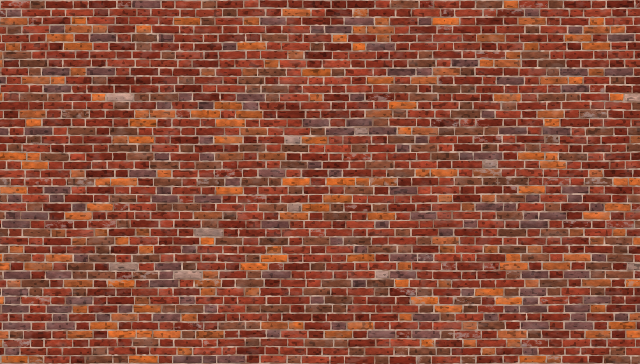
Reproduce this texture procedurally as a WebGL 1 fragment shader.

```glsl
precision highp float;
// Weathered red brick wall in Flemish bond: each course alternates long
// stretchers and short headers, shifted by half a pair on every other course.
// Hashes vary size and fired colour per brick; noise adds grain, bloom and wear.
uniform vec2 u_resolution;

const float COURSES = 43.0;      // courses over the canvas height
const float PAIR = 5.1;          // stretcher + header, in course heights
const float PAIR_PERIOD = 12.0;  // pairs before the colours repeat
const float STRETCHER = 0.655;   // stretcher share of a pair
const float JOINT = 0.085;       // half width of the mortar joint

const vec3 MORTAR = vec3(0.74, 0.62, 0.55);
const vec3 DEEP_RED = vec3(0.43, 0.15, 0.10);
const vec3 RED = vec3(0.59, 0.245, 0.165);
const vec3 BROWN = vec3(0.45, 0.28, 0.20);
const vec3 PLUM = vec3(0.43, 0.28, 0.27);
const vec3 ORANGE = vec3(0.77, 0.38, 0.16);
const vec3 ASH = vec3(0.64, 0.55, 0.53);

float hash(vec2 p) {
  vec3 q = fract(p.xyx * vec3(0.1031, 0.1030, 0.0973));
  q += dot(q, q.yzx + 33.33);
  return fract((q.x + q.y) * q.z);
}

float noise(vec2 p) {
  vec2 cell = floor(p);
  vec2 f = fract(p);
  f = f * f * (3.0 - 2.0 * f);
  float low = mix(hash(cell), hash(cell + vec2(1.0, 0.0)), f.x);
  float high = mix(hash(cell + vec2(0.0, 1.0)), hash(cell + 1.0), f.x);
  return mix(low, high, f.y);
}

float fbm(vec2 p) {
  float sum = 0.0;
  float gain = 0.5;
  for (int i = 0; i < 4; i++) {
    sum += gain * noise(p);
    p = p * 2.03 + 17.3;
    gain *= 0.5;
  }
  return sum;
}

float roundedBox(vec2 p, vec2 halfSize, float radius) {
  vec2 q = abs(p) - halfSize + radius;
  return length(max(q, 0.0)) + min(max(q.x, q.y), 0.0) - radius;
}

// Irregular start of a pair, measured in pairs.
float pairStart(float pair, float course) {
  return pair + 0.06 * (hash(vec2(mod(pair, PAIR_PERIOD), course) + 71.0) - 0.5);
}

// Returns the brick's start and end in pairs, and a column id.
vec3 findBrick(float x, float course) {
  float pair = floor(x);
  if (x < pairStart(pair, course)) pair -= 1.0;
  if (x >= pairStart(pair + 1.0, course)) pair += 1.0;
  float start = pairStart(pair, course);
  float end = pairStart(pair + 1.0, course);
  float wrapped = mod(pair, PAIR_PERIOD);
  float wobble = 0.06 * (hash(vec2(wrapped, course) + 23.0) - 0.5);
  float split = mix(start, end, STRETCHER + wobble);
  return x < split ? vec3(start, split, wrapped * 2.0)
                   : vec3(split, end, wrapped * 2.0 + 1.0);
}

// Fired colour of one brick.
vec3 brickColour(vec2 id) {
  float kind = hash(id + 5.0);
  vec3 colour = mix(DEEP_RED, RED, hash(id + 41.0));
  colour = mix(colour, BROWN, step(0.58, kind) * 0.8);
  colour = mix(colour, PLUM, step(0.74, kind) * 0.85);
  colour = mix(colour, ORANGE, step(0.84, kind) * (0.55 + 0.45 * hash(id + 67.0)));
  colour = mix(colour, ASH, step(0.98, kind) * 0.8);
  return colour * (0.90 + 0.22 * hash(id + 89.0));
}

// Grain, dark pits and pale salt bloom on a brick face.
vec3 weather(vec3 colour, vec2 p, vec2 id) {
  float grain = fbm(p * vec2(1.6, 2.8));
  colour *= 0.74 + 0.54 * grain;
  colour *= 1.0 - 0.3 * smoothstep(0.70, 0.88, noise(p * vec2(2.4, 3.6) + 31.0));
  float dust = smoothstep(0.48, 0.72, fbm(p * vec2(0.7, 1.3) + 53.0));
  float bloom = smoothstep(0.45, 0.70, grain) * step(0.93, hash(id + 13.0));
  return mix(colour, ASH, 0.22 * dust + 0.65 * bloom);
}

void main() {
  float pixel = COURSES / u_resolution.y;
  vec2 p = gl_FragCoord.xy * pixel;

  // Slightly uneven courses
  vec2 wall = p + vec2(0.0, 0.16 * (noise(p * vec2(0.13, 0.4)) - 0.5));
  float course = floor(wall.y) + 2.0;
  float shift = 0.5 * mod(course, 2.0) + 0.12 * (hash(vec2(course, 9.0)) - 0.5);
  float x = wall.x / PAIR + shift + PAIR_PERIOD;

  // Brick outline with chipped edges
  vec3 brick = findBrick(x, course);
  vec2 id = vec2(brick.z, course);
  vec2 local = vec2((x - 0.5 * (brick.x + brick.y)) * PAIR, fract(wall.y) - 0.5);
  vec2 halfSize = vec2(0.5 * (brick.y - brick.x) * PAIR, 0.5) - JOINT;
  float edge = roundedBox(local, halfSize, 0.08) + 0.09 * (noise(p * 2.7) - 0.5);
  float face = 1.0 - smoothstep(-0.6 * pixel, 0.6 * pixel, edge);

  // Face is lit above and darker along its lower edge
  vec3 colour = weather(brickColour(id), p, id);
  colour *= 1.0 + 0.14 * local.y;
  colour *= 1.0 - 0.16 * smoothstep(-0.16, 0.0, edge) * step(local.y, 0.0);

  // Mortar with stains and recessed patches
  vec3 mortar = MORTAR * (0.72 + 0.5 * fbm(p * 1.4 + 7.0));
  mortar = mix(mortar, BROWN, 0.5 * smoothstep(0.55, 0.85, noise(p * 0.9 + 19.0)));

  gl_FragColor = vec4(mix(mortar, colour, face), 1.0);
}
```
